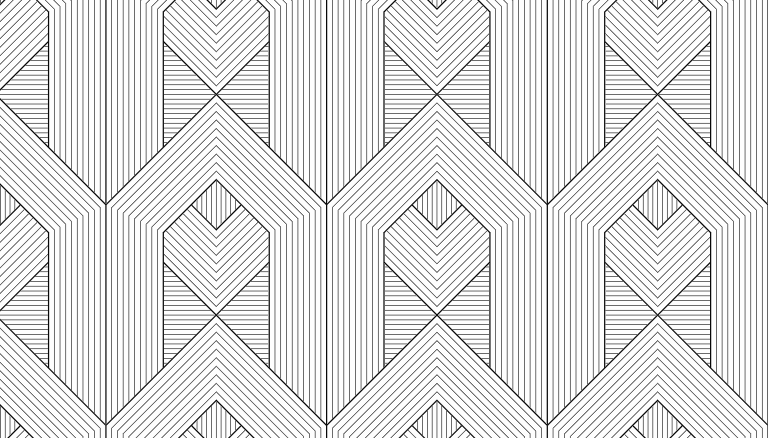
Reproduce this pattern procedurally as a Shadertoy shader.

```glsl
// Distance to the nearest of evenly spaced parallel lines
float nearestLine(float position, float spacing) {
    return abs(fract(position / spacing + 0.5) - 0.5) * spacing;
}

// Share of a pixel covered by a stroke at the given distance
float strokeCoverage(float dist, float width, float pixel) {
    float low = max(dist - 0.5 * width, -0.5 * pixel);
    float high = min(dist + 0.5 * width, 0.5 * pixel);
    return clamp((high - low) / pixel, 0.0, 1.0);
}

void mainImage(out vec4 fragColor, in vec2 fragCoord) {
    float cellsAcross = 3.48;
    float pixel = cellsAcross / iResolution.x;
    vec2 p = fragCoord * pixel - vec2(0.98, 0.557);

    // Mirror each column, then fold along its descending diagonals
    float x = abs(fract(p.x + 0.5) - 0.5);
    float rise = fract(p.y + x);
    float heart = rise - 2.0 * x;
    float diagonal = inversesqrt(2.0);

    // The arch runs from 0 at its outer edge to 1 at the house wall
    float roofLevel = (1.0 - rise) / 0.3865;
    float wallLevel = (0.5 - x) / 0.26;
    bool onRoof = roofLevel < wallLevel;
    bool insideHouse = min(roofLevel, wallLevel) > 1.0;

    // Fine hatching, by region
    float fine;
    if (!insideHouse) {
        fine = onRoof ? nearestLine(1.0 - rise, 0.03865) * diagonal
                      : nearestLine(0.5 - x, 0.026);
    } else if (heart < 0.0) {
        fine = nearestLine(rise - x, 0.0218);
    } else if (heart < 0.3865) {
        fine = nearestLine(heart, 0.03865) * diagonal;
    } else {
        fine = nearestLine(x, 0.0218);
    }

    // Bold outlines: cell borders, house, then heart edges
    float bold = min(0.5 - x, min(rise, 1.0 - rise) * diagonal);
    bold = min(bold, onRoof ? abs(rise - 0.6135) * diagonal : abs(x - 0.24));
    if (insideHouse) {
        bold = min(bold, min(abs(heart), abs(heart - 0.3865)) * diagonal);
    }

    float ink = max(strokeCoverage(fine, 0.0027, pixel),
                    strokeCoverage(bold, 0.0056, pixel));
    fragColor = vec4(vec3(mix(0.995, 0.03, ink)), 1.0);
}
```
